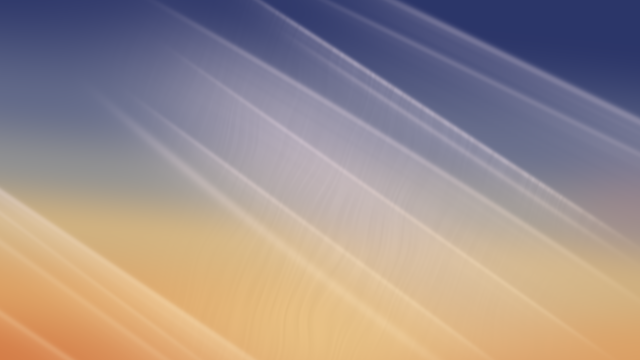
This background is drawn by a Shadertoy shader. Its source:

```glsl
// Diagonal silky light beams over a dusk sky fading from navy to amber.

const vec3 NAVY   = vec3(0.17, 0.21, 0.41);
const vec3 SLATE  = vec3(0.39, 0.42, 0.54);
const vec3 STONE  = vec3(0.57, 0.57, 0.57);
const vec3 SAND   = vec3(0.81, 0.69, 0.50);
const vec3 AMBER  = vec3(0.86, 0.62, 0.38);
const vec3 EMBER  = vec3(0.83, 0.48, 0.27);
const vec3 GOLD   = vec3(0.91, 0.77, 0.53);
const vec3 LILAC  = vec3(0.80, 0.74, 0.77);
const vec3 CREAM  = vec3(0.97, 0.87, 0.71);
const vec3 PEARL  = vec3(0.90, 0.84, 0.88);

const float SKY_TILT  = 0.10;   // the horizon sinks to the right
const float RIM_WIDTH = 0.007;  // thickness of a beam's bright edge
const float FIBRE     = 0.035;  // contrast of the cross fibres
const float FILAMENT  = 0.30;   // contrast of threads along the beams
const vec2  FLOW      = vec2(0.826, -0.564);

float hash(vec2 p) {
    return fract(sin(dot(p, vec2(127.1, 311.7))) * 43758.5453);
}

float noise(vec2 p) {
    vec2 i = floor(p), f = fract(p);
    f = f * f * (3.0 - 2.0 * f);
    return mix(mix(hash(i), hash(i + vec2(1, 0)), f.x),
               mix(hash(i + vec2(0, 1)), hash(i + vec2(1, 1)), f.x), f.y);
}

float glow(vec2 p, vec2 centre, vec2 size) {
    vec2 q = (p - centre) / size;
    return exp(-dot(q, q));
}

// Vertical colour ramp, tilted across the canvas
vec3 sky(vec2 p) {
    float h = p.y + SKY_TILT * p.x;
    vec3 c = mix(EMBER, AMBER, smoothstep(0.0, 0.22, h));
    c = mix(c, SAND, smoothstep(0.18, 0.40, h));
    c = mix(c, STONE, smoothstep(0.38, 0.56, h));
    c = mix(c, SLATE, smoothstep(0.53, 0.74, h));
    return mix(c, NAVY, smoothstep(0.70, 1.06, h));
}

// Bright rim from a to b, with a veil fading towards the lower left.
// power = (rim, veil) strength; bend bows the rim up or down.
float beam(vec2 p, vec2 a, vec2 b, float bend, float soft, float veil, vec2 power) {
    vec2 dir = normalize(b - a);
    float t = dot(p - a, dir) / length(b - a);
    float d = dot(p - a, vec2(-dir.y, dir.x)) - 4.0 * bend * t * (1.0 - t);
    float rim = exp(-pow(d / (RIM_WIDTH * soft), 2.0));
    float body = smoothstep(RIM_WIDTH, -RIM_WIDTH, d / soft) * exp(min(d, 0.0) / veil);
    float thread = noise(vec2(d * 95.0, t * 3.0)) - 0.5;
    body *= 1.0 + FILAMENT * thread;
    float fade = smoothstep(0.0, 0.35, t) * smoothstep(1.0, 0.65, t);
    return (rim * power.x + body * power.y) * fade;
}

// Wavy hairlines crossing the flow
float fibres(vec2 p) {
    float along = dot(p, FLOW), across = dot(p, vec2(-FLOW.y, FLOW.x));
    float warp = 0.05 * noise(p * 7.0) + 0.25 * across;
    return noise(vec2((along + warp) * 130.0, across * 9.0)) - 0.5;
}

void mainImage(out vec4 fragColor, in vec2 fragCoord) {
    vec2 p = fragCoord / iResolution.y;
    p.x *= (16.0 / 9.0) * iResolution.y / iResolution.x;

    // Sky and warm pools of light
    vec3 col = sky(p);
    col = mix(col, GOLD, 0.85 * glow(p, vec2(0.92, 0.06), vec2(0.52, 0.30)));
    col = mix(col, SAND, 0.55 * glow(p, vec2(1.65, 0.20), vec2(0.35, 0.14)));
    col = mix(col, AMBER, 0.50 * glow(p, vec2(1.72, 0.0), vec2(0.30, 0.12)));
    col = mix(col, vec3(0.66, 0.50, 0.52), 0.40 * glow(p, vec2(1.78, 0.42), vec2(0.22, 0.13)));

    // Pale haze along the main diagonal
    vec2 q = p - vec2(0.92, 0.49);
    vec2 band = vec2(dot(q, FLOW), dot(q, vec2(-FLOW.y, FLOW.x)));
    float haze = glow(band, vec2(0.0), vec2(0.52, 0.19));
    col = mix(col, LILAC, 0.62 * haze);

    // Upper right beams
    float cool = beam(p, vec2(0.80, 1.14), vec2(2.20, 0.459), 0.0, 1.5, 0.10, vec2(0.27, 0.26));
    cool += beam(p, vec2(0.60, 1.148), vec2(2.20, 0.366), 0.0, 1.2, 0.05, vec2(0.14, 0.12));
    float ribbed = beam(p, vec2(0.55, 1.109), vec2(1.85, 0.263), 0.0, 1.0, 0.06, vec2(0.45, 0.36));
    cool += ribbed;
    cool += beam(p, vec2(0.72, 0.953), vec2(1.85, 0.213), 0.0, 1.1, 0.04, vec2(0.22, 0.13));

    // Central beams
    cool += beam(p, vec2(0.30, 1.069), vec2(1.95, 0.05), 0.022, 1.2, 0.16, vec2(0.30, 0.26));
    cool += beam(p, vec2(0.42, 0.90), vec2(1.78, -0.051), 0.0, 0.9, 0.07, vec2(0.38, 0.24));
    float warm = beam(p, vec2(0.32, 0.769), vec2(1.50, -0.098), 0.0, 1.0, 0.04, vec2(0.34, 0.34));
    warm += beam(p, vec2(0.20, 0.80), vec2(1.42, -0.147), -0.022, 2.0, 0.04, vec2(0.30, 0.20));

    // Lower left beams
    warm += beam(p, vec2(-0.50, 0.806), vec2(1.00, -0.197), 0.0, 1.3, 0.05, vec2(0.25, 0.66));
    warm += beam(p, vec2(-0.40, 0.705), vec2(0.80, -0.180), 0.0, 1.0, 0.03, vec2(0.14, 0.16));
    warm += beam(p, vec2(-0.40, 0.613), vec2(0.75, -0.203), 0.0, 1.4, 0.04, vec2(0.16, 0.18));
    warm += beam(p, vec2(-0.40, 0.400), vec2(0.50, -0.203), 0.0, 1.4, 0.03, vec2(0.18, 0.20));

    // Light turns from pearl to cream towards the ground
    vec3 light = mix(CREAM, PEARL, smoothstep(0.15, 0.65, p.y));
    col = mix(col, light, 1.0 - exp(-1.15 * (cool + warm)));

    // Fine fibres where the light is dense
    float silk = 0.6 * haze + 2.2 * ribbed + 0.7 * glow(p, vec2(0.82, 0.15), vec2(0.28, 0.20));
    col += FIBRE * silk * fibres(p);

    fragColor = vec4(clamp(col, 0.0, 1.0), 1.0);
}
```
